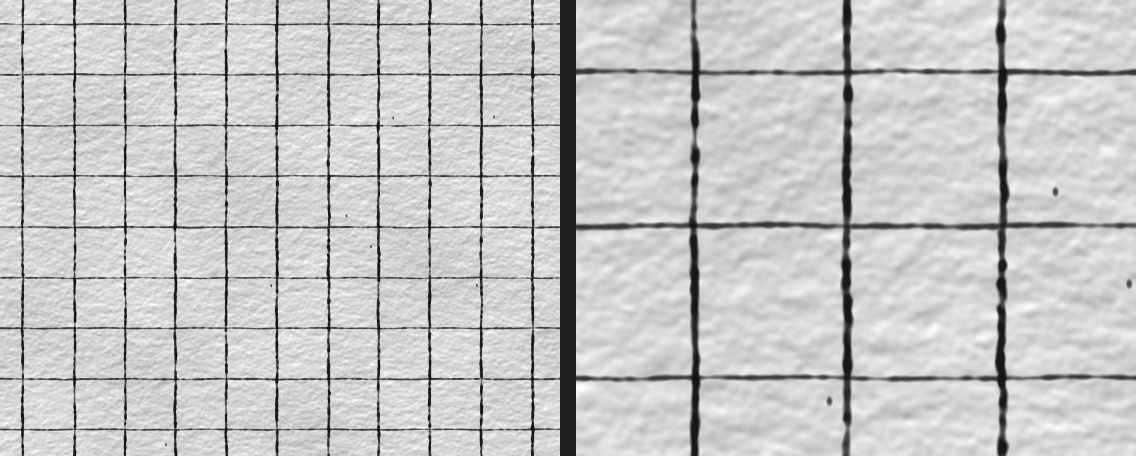
Left: the whole. Right: its middle third, enlarged.
Give the GLSL for this pattern, as a Shadertoy shader.

```glsl
#define CELLS vec2(11.0, 9.0)
#define LINE_CENTER vec2(0.452, 0.525)
#define LINE_JITTER vec2(0.02, 0.012)
#define HALF_WIDTH vec2(0.023, 0.015)
#define INK_OPACITY vec2(0.97, 0.8)
#define EDGE_SOFTNESS 0.014
#define PAPER_TONE 0.835
#define INK_TONE 0.07
#define RELIEF 0.075
#define MOTTLE 0.012
#define SPECK_CHANCE 0.02

const float TAU = 6.2831853;

vec3 hash3(vec2 p) {
    vec3 q = fract(p.xyx * vec3(0.1031, 0.1030, 0.0973));
    q += dot(q, q.yxz + 33.33);
    return fract((q.xxy + q.yzz) * q.zyx);
}

// Cellular noise: one soft signed bump per lattice cell, wrapping after n cells
float bumps(vec2 uv, vec2 n) {
    vec2 q = uv * n, base = floor(q);
    float sum = 0.0;
    for (int y = -1; y <= 1; y++) {
        for (int x = -1; x <= 1; x++) {
            vec2 id = base + vec2(x, y);
            vec3 rnd = hash3(mod(id, n) + n.x);
            vec2 d = id + 0.5 + 0.7 * (rnd.xy - 0.5) - q;
            float falloff = max(0.0, 1.0 - 0.8 * dot(d, d));
            sum += (2.0 * rnd.z - 1.0) * falloff * falloff;
        }
    }
    return sum;
}

// Fibre height, stretched sideways
float paperHeight(vec2 uv) {
    return bumps(uv, CELLS * vec2(5.0, 9.0))
         + 0.7 * bumps(uv, CELLS * vec2(11.0, 17.0))
         + 0.5 * bumps(uv, CELLS * vec2(21.0, 25.0));
}

float paperTone(vec2 uv) {
    // Light rakes across the fibres from above
    vec2 lightStep = vec2(-0.012, 0.035) / CELLS;
    float relief = paperHeight(uv) - paperHeight(uv + lightStep);

    // Broad uneven tone
    vec2 a = TAU * uv;
    float mottle = sin(a.x + 2.0 * a.y + 1.0) + sin(3.0 * a.x - a.y + sin(2.0 * a.y))
                 + 0.7 * sin(5.0 * a.x + 4.0 * a.y + 2.0 * sin(3.0 * a.x));
    return PAPER_TONE + RELIEF * relief + MOTTLE * mottle;
}

// Ink coverage of the upright and level rules
float ruledInk(vec2 uv) {
    vec2 q = uv * CELLS, id = floor(q);
    vec2 seed = vec2(hash3(vec2(id.x, 3.0)).x, hash3(vec2(71.0, id.y)).y);
    vec2 along = uv.yx;
    vec2 waver = 0.005 * sin(TAU * (5.0 * along + seed))
               + 0.003 * sin(TAU * (13.0 * along + 7.0 * seed));
    vec2 dist = abs(fract(q) - LINE_CENTER - LINE_JITTER * (2.0 * seed - 1.0) - waver);

    // Ragged edges and patchy ink
    float rough = bumps(uv, CELLS * vec2(19.0, 18.0));
    float patchy = bumps(uv, CELLS * vec2(6.0, 7.0));
    vec2 width = HALF_WIDTH * (0.85 + 0.3 * fract(17.0 * seed) + 0.35 * rough + 0.15 * patchy);
    vec2 soft = max(vec2(EDGE_SOFTNESS), 0.7 * CELLS / iResolution.xy);
    vec2 ink = 1.0 - smoothstep(width - soft, width + soft, dist);
    ink *= INK_OPACITY * clamp(0.95 + 0.2 * rough + 0.15 * patchy, 0.0, 1.0);
    return 1.0 - (1.0 - ink.x) * (1.0 - ink.y);
}

// Rare small flecks in the sheet
float fleckInk(vec2 uv) {
    vec2 n = 2.0 * CELLS, q = uv * n, id = floor(q);
    vec3 rnd = hash3(mod(id, n) + 140.0);
    vec2 d = (fract(q) - 0.25 - 0.5 * rnd.xy) * vec2(1.6, 1.0);
    float present = step(1.0 - SPECK_CHANCE, rnd.z);
    return 0.7 * present * (1.0 - smoothstep(0.02, 0.09, length(d)));
}

void mainImage(out vec4 fragColor, in vec2 fragCoord) {
    vec2 uv = fragCoord / iResolution.xy;
    float ink = max(ruledInk(uv), fleckInk(uv));
    float tone = mix(paperTone(uv), INK_TONE, ink);
    fragColor = vec4(vec3(clamp(tone, 0.0, 1.0)), 1.0);
}
```
